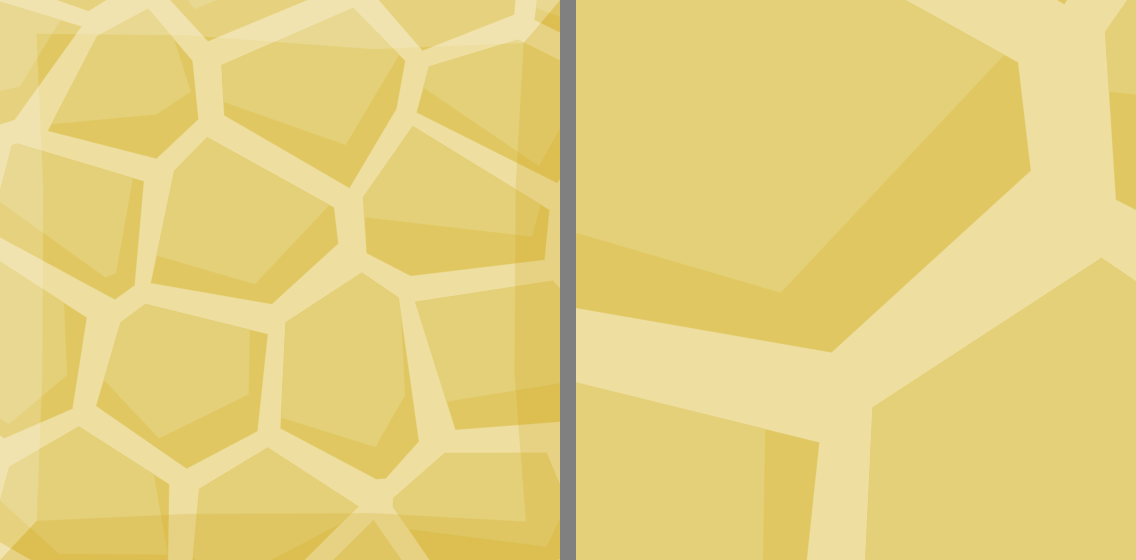
Left: the whole. Right: its middle third, enlarged.
Give the GLSL for this texture, as a Shadertoy shader.

```glsl
const vec3 MORTAR = vec3(0.932, 0.870, 0.625);
const vec3 STONE = vec3(0.894, 0.816, 0.475);
const vec3 FACET = vec3(0.878, 0.782, 0.382);
const vec3 GLOW = vec3(1.0, 0.98, 0.95);
const vec3 SHADE = vec3(0.80, 0.62, 0.05);

const vec2 GRID = vec2(3.2, 4.1);
const vec2 SHADOW_DIR = vec2(0.36, -0.93);

float hash(vec2 p) {
    return fract(sin(dot(p, vec2(127.1, 311.7))) * 43758.5453);
}

vec2 rotate(vec2 v, float angle) {
    float c = cos(angle), s = sin(angle);
    return vec2(c * v.x - s * v.y, s * v.x + c * v.y);
}

// Centre of a stone: jittered grid with every other row shifted
vec2 stoneSite(vec2 cell, float jitter) {
    vec2 offset = vec2(hash(cell + 3.7), hash(cell + 19.3)) - 0.5;
    float stagger = 0.5 * mod(cell.y, 2.0);
    return (cell + 0.5 + vec2(stagger, 0.0) + jitter * offset) / GRID;
}

vec2 nearestCell(vec2 p, float jitter) {
    vec2 base = floor(p * GRID), best = base;
    float bestDist = 1e5;
    for (int j = -2; j <= 2; j++)
    for (int i = -2; i <= 2; i++) {
        vec2 cell = base + vec2(i, j);
        float d = distance(p, stoneSite(cell, jitter));
        if (d < bestDist) { bestDist = d; best = cell; }
    }
    return best;
}

// Inner distances: x to the stone outline, y to its lit top face
vec2 stoneDistances(vec2 p, float jitter, float gap, float depth) {
    vec2 home = nearestCell(p, jitter);
    vec2 site = stoneSite(home, jitter);
    vec2 dist = vec2(1e5);
    for (int j = -2; j <= 2; j++)
    for (int i = -2; i <= 2; i++) {
        if (i == 0 && j == 0) continue;
        vec2 cell = home + vec2(i, j);
        vec2 other = stoneSite(cell, jitter);
        vec2 key = home * 1.7 + cell * 5.3;
        vec2 toEdge = 0.5 * (site + other) - p;
        vec2 normal = rotate(normalize(other - site), 0.2 * (hash(key) - 0.5));
        float outline = dot(toEdge, normal) - gap * (0.75 + 0.5 * hash(key + 7.1));

        // The lit face recedes from edges that look away from the light
        float facing = max(dot(normal, SHADOW_DIR) - 0.1, 0.0);
        float tilt = 0.7 * (hash(key + 11.9) - 0.5) * step(0.001, facing);
        float recess = depth * facing * (0.6 + 0.8 * hash(key + 23.5));
        float face = outline + dot(toEdge, rotate(normal, tilt) - normal) - recess;
        dist = min(dist, vec2(outline, face));
    }
    return vec2(dist.x, min(dist.x, dist.y));
}

// Width of a border band, bent at a few knots along its side
float bandWidth(float t, float seed, float width) {
    float k = t * 3.0;
    float a = hash(vec2(floor(k), seed));
    float b = hash(vec2(floor(k) + 1.0, seed));
    return width * (0.75 + 0.5 * mix(a, b, fract(k)));
}

// Bevelled border: light on the left and top, dark on the right and bottom
vec3 applyBevel(vec3 color, vec2 uv, float width, float strength, float aa) {
    vec4 side = vec4(uv.x, 1.0 - uv.y, 1.0 - uv.x, uv.y);
    vec4 band = vec4(bandWidth(uv.y, 1.0, width), bandWidth(uv.x, 2.0, width),
                     bandWidth(uv.y, 3.0, width), bandWidth(uv.x, 4.0, width));
    vec4 ratio = side / band;
    float lit = min(ratio.x, ratio.y);
    float dark = min(ratio.z, ratio.w);
    float soft = aa / width;
    float inside = 1.0 - smoothstep(-soft, soft, min(lit, dark) - 1.0);
    float darkSide = smoothstep(-soft, soft, lit - dark);
    return mix(color, mix(GLOW, SHADE, darkSide), strength * inside);
}

void mainImage(out vec4 fragColor, in vec2 fragCoord) {
    vec2 uv = fragCoord / iResolution.xy;
    float aa = 0.8 / iResolution.y;

    // Flat stones with a darker lower facet, set in pale mortar
    vec2 dist = stoneDistances(uv, 0.68, 0.021, 0.055);
    vec3 color = mix(MORTAR, FACET, smoothstep(-aa, aa, dist.x));
    color = mix(color, STONE, smoothstep(-aa, aa, dist.y));

    color = applyBevel(color, uv, 0.072, 0.2, aa);
    fragColor = vec4(color, 1.0);
}
```
